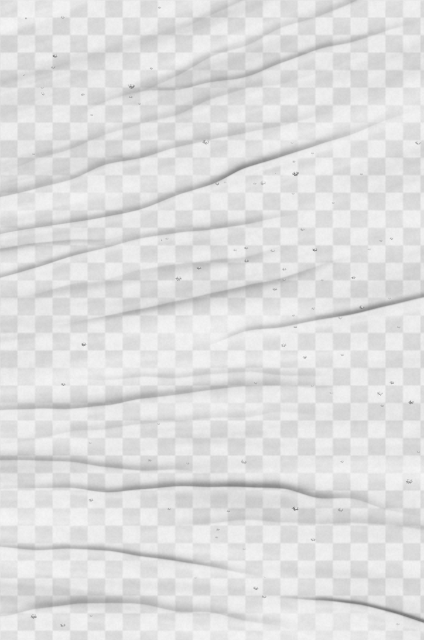
This texture is drawn by a Shadertoy shader. Its source:

```glsl
// Creased, glued translucent paper over a pale grey checkerboard.
#define CELLS 24.2          // checker cells across the width
#define DARK_CELL 0.856
#define LIGHT_CELL 0.931
#define SHADOW_TONE 0.36
#define LIGHT_TONE 0.962
#define CREASES 20
#define CREASE_DEPTH 0.66
#define SHARP_SIDE 0.0028   // crease widths, as parts of the canvas width
#define SOFT_SIDE 0.0086
#define SPECK_GRID 44.0
#define GRAIN 0.034

const float PI = 3.14159;

float hash(vec2 p) {
    vec3 q = fract(p.xyx * 0.1031);
    q += dot(q, q.yzx + 33.33);
    return fract((q.x + q.y) * q.z);
}

float noise(vec2 p) {
    vec2 i = floor(p), f = fract(p);
    f = f * f * (3.0 - 2.0 * f);
    return mix(mix(hash(i), hash(i + vec2(1, 0)), f.x),
               mix(hash(i + vec2(0, 1)), hash(i + vec2(1, 1)), f.x), f.y);
}

float fbm(vec2 p) {
    float sum = 0.0, amp = 0.5;
    for (int i = 0; i < 4; i++) {
        sum += amp * noise(p);
        p = p * 2.03 + 17.3;
        amp *= 0.5;
    }
    return sum / 0.9375;
}

// Antialiased checkerboard, counted from the top left corner.
float checker(vec2 p, float height, float pixel) {
    vec2 g = vec2(p.x, height - p.y) * CELLS;
    vec2 wave = clamp(sin(PI * g) / (PI * CELLS * pixel), -1.0, 1.0);
    return mix(LIGHT_CELL, DARK_CELL, 0.5 + 0.5 * wave.x * wave.y);
}

// One tapered crease: x is its shadow, y its bright rim.
vec2 crease(vec2 flow, float id, float height) {
    float r1 = hash(vec2(id, 3.7)), r2 = hash(vec2(id, 11.2));
    float r3 = hash(vec2(id, 23.9)), r4 = hash(vec2(id, 41.5));
    float r5 = hash(vec2(id, 67.3));
    float x = flow.x - mix(0.05, 0.95, r1);
    float reach = mix(0.24, 0.62, r2);
    float level = (id + 0.2 + 0.6 * r3) / float(CREASES) * height;
    float bend = (r4 - 0.65) * 0.23 * x * x + (r5 - 0.5) * 0.14 * x;
    float wobble = 0.046 * (noise(vec2(flow.x * 3.5, id * 9.1)) - 0.5)
                 + 0.015 * (noise(vec2(flow.x * 12.0, id * 5.3)) - 0.5);
    float d = flow.y - level - bend - wobble;

    // The strongest creases lie near the bottom.
    float taper = 1.0 - smoothstep(0.25, 1.0, abs(x) / reach);
    float rank = fract(id * 0.618 + 0.3);
    float low = 1.0 - level / height;
    float depth = taper * mix(0.22, 1.05, pow(rank, 1.4)) * (0.75 + 0.5 * low);
    depth *= 0.48 + 0.85 * noise(vec2(flow.x * 7.0, id * 3.1));
    d *= r4 < 0.7 ? 1.0 : -1.0;
    float blur = mix(1.35, 0.9, rank);
    float core = d / (blur * (d > 0.0 ? SOFT_SIDE * mix(0.6, 1.4, r2) : SHARP_SIDE));
    float shadow = 0.85 * exp(-core * core) + 0.11 * exp(-d * d / 0.0009);
    float rim = (d + 0.013) / 0.009;
    return depth * vec2(shadow, 0.65 * exp(-rim * rim));
}

// Small trapped bubbles and grit: x is the dark part, y the glint.
vec2 specks(vec2 p, float pixel) {
    vec2 g = p * SPECK_GRID, cell = floor(g);
    float cluster = smoothstep(0.45, 0.8, noise(p * 4.5 + 8.0));
    if (hash(cell + 71.0) > 0.006 + 0.075 * cluster) return vec2(0.0);
    vec2 jitter = vec2(hash(cell + 5.0), hash(cell + 19.0));
    vec2 q = (g - cell - 0.3 - 0.4 * jitter) / SPECK_GRID;
    float size = mix(0.0016, 0.0056, pow(hash(cell + 37.0), 2.5));
    q += 0.6 * size * (vec2(noise(p * 380.0), noise(p * 380.0 + 50.0)) - 0.5);
    float body = length(q * vec2(0.8, 1.15)) - size;
    float glint = length(q - vec2(0.3 * jitter.y, 0.45) * size) - 0.6 * size;
    float dark = 1.0 - smoothstep(-pixel, pixel, body);
    float lit = 1.0 - smoothstep(-pixel, pixel, glint);
    return vec2(dark * (1.0 - 0.75 * lit) * mix(0.35, 0.8, jitter.x), lit * 0.5);
}

void mainImage(out vec4 fragColor, in vec2 fragCoord) {
    float pixel = 1.0 / iResolution.x;
    vec2 p = fragCoord * pixel;
    float height = iResolution.y * pixel;
    float tone = checker(p, height, pixel);

    // Folds fan out: level near the bottom, rising rightwards near the top.
    float slope = mix(-0.13, 0.38, p.y / height);
    vec2 flow = vec2(p.x, p.y - slope * (p.x - 0.5));

    // Broad soft waves of the sheet.
    float wave = fbm(vec2(flow.x * 1.6, flow.y * 15.0) + 4.0);
    float streak = noise(vec2(flow.x * 2.2 + 30.0, flow.y * 34.0));
    float light = 0.6 * smoothstep(0.5, 0.78, wave) + 0.25 * smoothstep(0.6, 1.0, streak);
    float shade = 0.1 * smoothstep(0.48, 0.22, wave) + 0.06 * smoothstep(0.42, 0.0, streak);

    // Sharp creases.
    for (int i = 0; i < CREASES; i++) {
        vec2 fold = crease(flow, float(i), height);
        shade += CREASE_DEPTH * fold.x;
        light += fold.y;
    }
    tone = mix(tone, LIGHT_TONE, min(light, 0.8));
    tone = mix(tone, SHADOW_TONE, min(shade, 0.75));

    // Paper grain and specks.
    tone += GRAIN * (fbm(p * 80.0) - 0.5) + 0.6 * GRAIN * (noise(p * 300.0) - 0.5);
    vec2 grit = specks(p, pixel);
    tone = mix(tone, SHADOW_TONE, grit.x);
    tone = mix(tone, LIGHT_TONE, grit.y);
    fragColor = vec4(vec3(clamp(tone, 0.0, 1.0)), 1.0);
}
```
